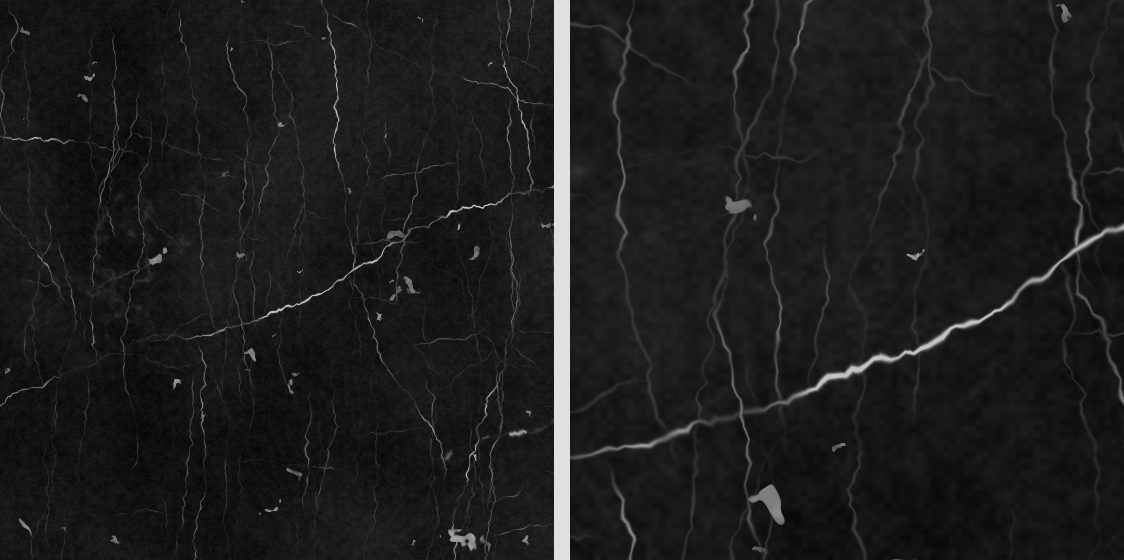
Left: the whole. Right: its middle third, enlarged.
Give the GLSL for this texture, as a WebGL 2 fragment shader.

```glsl
#version 300 es
precision highp float;
// Polished black marble: a softly mottled dark ground crossed by pale cracks.
// Each vein is a segment displaced by layered 1D noise; mostly upright hairlines
// are scattered by loops, with a few long major veins and solid calcite flecks.

uniform vec2 u_resolution;
out vec4 fragColor;

float hash(vec2 p) {
    return fract(sin(dot(p, vec2(127.1, 311.7))) * 43758.5453);
}

float noise(vec2 p) {
    vec2 i = floor(p), f = fract(p);
    f = f * f * (3.0 - 2.0 * f);
    return mix(mix(hash(i), hash(i + vec2(1, 0)), f.x),
               mix(hash(i + vec2(0, 1)), hash(i + vec2(1, 1)), f.x), f.y);
}

float fbm(vec2 p) {
    float sum = 0.0, amp = 0.5;
    for (int i = 0; i < 5; i++) {
        sum += amp * noise(p);
        p = mat2(1.6, 1.2, -1.2, 1.6) * p + 7.3;
        amp *= 0.5;
    }
    return sum / 0.97;
}

// Linear noise along a line, angular like a fracture
float crack(float t, float seed) {
    float i = floor(t);
    return mix(hash(vec2(i, seed)), hash(vec2(i + 1.0, seed)), fract(t)) - 0.5;
}

// Broad wander scaled by rough, plus a constant fine jitter
float wander(float t, float rough, float seed) {
    float broad = 0.034 * crack(t * 5.0, seed) + 0.02 * crack(t * 15.0, seed + 1.3);
    return rough * broad + 0.009 * crack(t * 38.0, seed + 2.7)
         + 0.006 * crack(t * 90.0, seed + 3.9) + 0.003 * crack(t * 210.0, seed + 4.4);
}

// Brightness of a vein from a to b; bend gives it an S shape
float vein(vec2 p, vec2 a, vec2 b, float bend, float rough, float width, float seed) {
    float len = distance(a, b);
    vec2 dir = (b - a) / len, rel = p - a;
    float t = dot(rel, dir), side = dir.x * rel.y - dir.y * rel.x;
    if (t < 0.0 || t > len || abs(side) > 0.09) return 0.0;
    float here = wander(t, rough, seed);
    float slope = (wander(t + 0.001, rough, seed) - here) / 0.001;
    float d = abs(side - bend * sin(6.2832 * t / len) - here) / sqrt(1.0 + slope * slope);
    float swell = width * (0.5 + noise(vec2(t * 110.0, seed)));
    float soft = max(swell, 0.58 / u_resolution.y);
    float ends = smoothstep(0.0, 0.04, t) * smoothstep(0.0, 0.04, len - t);
    float broken = 0.2 + 0.9 * smoothstep(0.15, 0.8, noise(vec2(t * 16.0, seed + 5.0)));
    broken *= 0.6 + 0.7 * noise(vec2(t * 75.0, seed + 6.0));
    return swell / soft * exp(-d * d / (soft * soft)) * ends * broken;
}

// Irregular fleck, stretched along its own axis with a ragged rim
float fleck(vec2 p, vec2 centre, float size, float angle, float stretch, float seed) {
    vec2 q = p - centre;
    if (dot(q, q) > 9.0 * size * size) return 0.0;
    q = mat2(cos(angle), -sin(angle), sin(angle), cos(angle)) * q / size;
    q.y += 0.4 * sin(q.x * 2.0 + seed);
    float d = length(q * vec2(0.8, stretch)) + 1.5 * (noise(q * 1.9 + seed * 9.0) - 0.5);
    float aa = 0.1 + 0.8 / (u_resolution.y * size);
    return 1.0 - smoothstep(0.8 - aa, 0.8 + aa, d);
}

void main() {
    vec2 p = gl_FragCoord.xy / u_resolution.y;

    // Dark ground: cloudy mottling and fine grain
    float ground = 0.089 + 0.12 * (fbm(p * vec2(5.0, 4.0) + 3.0) - 0.5);
    ground += 0.042 * (noise(p * 260.0) - 0.5) + 0.03 * (noise(p * 95.0) - 0.5);

    // Smoky wisps, strongest at the left
    float ridge = 1.0 - abs(2.0 * fbm(p * 13.0 + 20.0) - 1.0);
    vec2 smoke = p - vec2(0.21, 0.55);
    ground += pow(ridge, 16.0) * (0.014 + 0.16 * exp(-45.0 * dot(smoke, smoke)) * noise(p * 80.0));

    float light = 0.0;

    // Upright hairlines
    for (int i = 0; i < 46; i++) {
        float k = float(i);
        vec2 top = vec2((k + hash(vec2(k, 1.0))) / 46.0, 1.15 - 0.9 * hash(vec2(k, 2.0)));
        vec2 run = vec2(0.13 * (hash(vec2(k, 4.0)) - 0.4), -0.25 - 0.5 * hash(vec2(k, 3.0)));
        float power = 0.15 + 0.36 * pow(hash(vec2(k, 5.0)), 2.0);
        light = max(light, power * vein(p, top, top + run, 0.01, 1.0, 0.001, k + 10.0));
    }

    // Short oblique and level cracks
    for (int i = 0; i < 40; i++) {
        float k = float(i), tilt = 2.0 * hash(vec2(k, 13.0)) - 1.0;
        vec2 a = vec2(hash(vec2(k, 11.0)), hash(vec2(k, 12.0)));
        vec2 run = (0.06 + 0.16 * hash(vec2(k, 14.0))) * vec2(1.0, tilt * abs(tilt));
        float power = 0.12 + 0.5 * pow(hash(vec2(k, 15.0)), 3.0);
        light = max(light, power * vein(p, a, a + run, 0.004, 0.4, 0.001, k + 60.0));
    }

    // Major veins: the long rising one, the left-hand ones, then the tall ones
    light = max(light, 1.1 * vein(p, vec2(0.25, 0.39), vec2(1.04, 0.67), -0.034, 0.3, 0.0015, 101.0));
    light = max(light, 0.8 * vein(p, vec2(-0.04, 0.775), vec2(0.27, 0.715), -0.006, 0.3, 0.0013, 102.0));
    light = max(light, 0.65 * vein(p, vec2(0.23, 0.755), vec2(0.41, 0.715), 0.004, 0.4, 0.0012, 103.0));
    light = max(light, 0.6 * vein(p, vec2(-0.04, 0.25), vec2(0.29, 0.41), 0.01, 0.7, 0.0011, 104.0));
    light = max(light, 0.55 * vein(p, vec2(-0.03, 0.68), vec2(0.14, 0.45), 0.0, 0.7, 0.0011, 105.0));
    light = max(light, 0.85 * vein(p, vec2(0.57, 1.04), vec2(0.645, 0.49), 0.012, 0.7, 0.0012, 106.0));
    light = max(light, 0.55 * vein(p, vec2(0.64, 0.53), vec2(0.78, 0.13), -0.015, 0.8, 0.0011, 107.0));
    light = max(light, 0.8 * vein(p, vec2(0.89, 1.04), vec2(0.955, 0.64), -0.01, 0.9, 0.0012, 108.0));
    light = max(light, 0.7 * vein(p, vec2(0.91, 0.6), vec2(0.82, -0.04), 0.02, 0.9, 0.0012, 109.0));

    // Calcite flecks, larger and denser towards the bottom
    for (int i = 0; i < 44; i++) {
        float k = float(i);
        vec2 c = vec2(hash(vec2(k, 21.0)), 0.03 + pow(hash(vec2(k, 22.0)), 1.5));
        float size = (0.004 + 0.014 * pow(hash(vec2(k, 23.0)), 3.0)) * (1.2 - 0.5 * c.y);
        float shape = fleck(p, c, size, 3.14 * hash(vec2(k, 25.0)), 1.2 + 1.8 * hash(vec2(k, 26.0)), k);
        light = max(light, shape * (0.25 + 0.4 * hash(vec2(k, 24.0)) + 0.25 * noise(p * 130.0)));
    }

    // Beaded vein at the lower right
    float beads = 0.15 + smoothstep(0.45, 0.65, noise(p * vec2(60.0, 35.0)));
    light = max(light, beads * vein(p, vec2(0.77, 0.165), vec2(1.04, 0.285), 0.008, 0.7, 0.003, 111.0));

    vec3 colour = ground * vec3(1.01, 1.0, 0.965);
    fragColor = vec4(mix(colour, vec3(0.76, 0.76, 0.75), clamp(light, 0.0, 1.0)), 1.0);
}
```
